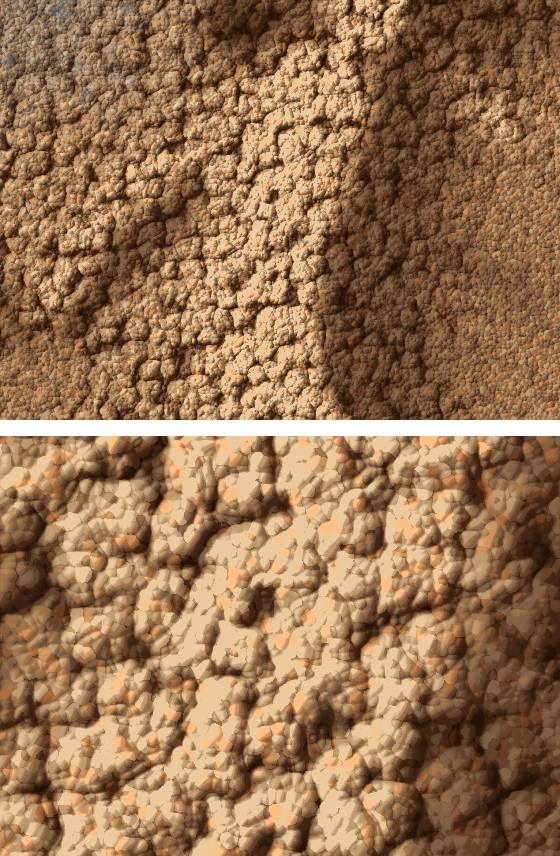
Top, the full canvas; bottom, a detail of the centre.
A Shadertoy shader for this texture:

```glsl
// Rough clumped sand under low sunlight from the upper left, with a shaded ridge.

const vec2 SUN_DIR = vec2(-0.85, 0.53);
const float CLUMP_FREQ = 23.0;
const float LUMP_FREQ = 50.0;
const float GRAIN_FREQ = 112.0;

float hash(vec2 p) {
    return fract(sin(dot(p, vec2(127.1, 311.7))) * 43758.5453);
}

float noise(vec2 p) {
    vec2 i = floor(p), f = fract(p);
    f = f * f * (3.0 - 2.0 * f);
    return mix(mix(hash(i), hash(i + vec2(1, 0)), f.x),
               mix(hash(i + vec2(0, 1)), hash(i + vec2(1, 1)), f.x), f.y);
}

float fbm(vec2 p) {
    float sum = 0.0, amp = 0.5;
    for (int i = 0; i < 4; i++) {
        sum += amp * noise(p);
        p = p * 2.03 + 17.3;
        amp *= 0.5;
    }
    return sum;
}

// Scattered rounded bumps: x = height, y = random id of the topmost bump
vec2 domes(vec2 p) {
    vec2 cell = floor(p), best = vec2(0.0);
    for (int y = -1; y <= 1; y++)
    for (int x = -1; x <= 1; x++) {
        vec2 c = cell + vec2(x, y);
        float id = hash(c);
        vec2 d = c + vec2(hash(c + 31.7), hash(c + 73.1)) - p;
        float radius = 0.58 + 0.3 * id;
        float h = 1.0 - dot(d, d) / (radius * radius);
        if (h > best.x) best = vec2(h, id);
    }
    return best;
}

// Uneven outlines for the clumps
vec2 warp(vec2 p) {
    return p + 0.014 * (vec2(noise(p * 42.0), noise(p * 42.0 + 9.4)) - 0.5);
}

float sandHeight(vec2 p, float rough) {
    vec2 q = warp(p);
    return rough * 0.55 / CLUMP_FREQ * domes(q * CLUMP_FREQ).x
         + (0.15 + 0.85 * rough) * 0.5 / LUMP_FREQ * domes(q * LUMP_FREQ + 5.2).x
         + 0.36 / GRAIN_FREQ * domes(p * GRAIN_FREQ).x;
}

// Soft stroke from a to b
float stroke(vec2 p, vec2 a, vec2 b, float width) {
    vec2 pa = p - a, ba = b - a;
    float d = length(pa - ba * clamp(dot(pa, ba) / dot(ba, ba), 0.0, 1.0)) / width;
    return exp(-d * d);
}

// Signed distance across the main ridge, positive on its shaded side
float ridgeSide(vec2 p) {
    float bend = p.y - 0.27;
    return p.x - 0.76 - 0.42 * bend * bend;
}

// Broad light and shade of the slopes
float slopeLight(vec2 p) {
    p += 0.11 * (vec2(fbm(p * 7.0), fbm(p * 7.0 + 40.0)) - 0.47);
    float side = ridgeSide(p);
    float crest = exp(-pow((side + 0.14) / 0.18, 2.0));
    float lit = 0.43 + 0.18 * crest;
    lit += 0.11 * stroke(p, vec2(0.40, 0.62), vec2(0.12, 0.28), 0.05);
    lit -= 0.21 * stroke(p, vec2(0.42, 0.51), vec2(0.17, 0.22), 0.055);
    lit -= 0.30 * stroke(p, vec2(0.54, 0.95), vec2(0.74, 0.96), 0.075);
    lit -= 0.15 * stroke(p, vec2(0.0, 0.27), vec2(0.03, 0.20), 0.05);
    float open = smoothstep(0.12, 0.46, side) * (1.0 - 0.75 * smoothstep(0.68, 0.98, p.y));
    float shaded = mix(0.235, 0.43, open);
    shaded += 0.12 * stroke(p, vec2(1.10, 0.84), vec2(1.20, 0.71), 0.05);
    shaded -= 0.09 * stroke(p, vec2(1.08, 0.40), vec2(1.24, 0.28), 0.06);
    return mix(lit, shaded, smoothstep(-0.03, 0.05, side));
}

// Sand colour for a given brightness
vec3 sandRamp(float t) {
    vec3 c = mix(vec3(0.14, 0.07, 0.035), vec3(0.26, 0.15, 0.08), smoothstep(0.03, 0.16, t));
    c = mix(c, vec3(0.39, 0.26, 0.16), smoothstep(0.18, 0.27, t));
    c = mix(c, vec3(0.50, 0.38, 0.28), smoothstep(0.30, 0.39, t));
    c = mix(c, vec3(0.62, 0.44, 0.27), smoothstep(0.41, 0.48, t));
    c = mix(c, vec3(0.74, 0.60, 0.44), smoothstep(0.50, 0.61, t));
    return mix(c, vec3(0.92, 0.79, 0.61), smoothstep(0.65, 0.80, t));
}

void mainImage(out vec4 fragColor, in vec2 fragCoord) {
    vec2 p = fragCoord / iResolution.y;

    // Where the sand is clumped, smooth or gravelly
    float patchy = 0.25 * (fbm(p * 9.0) - 0.47);
    float gravel = smoothstep(0.42, 0.0, length((p - vec2(0.05, 1.0)) * vec2(0.85, 1.0)) + patchy);
    float smoothSand = smoothstep(0.10, 0.42, ridgeSide(p) + patchy) * (1.0 - 0.7 * smoothstep(0.5, 0.75, p.y));
    smoothSand = max(smoothSand, stroke(p, vec2(0.02, 0.05), vec2(0.13, 0.1), 0.08));
    float rough = (1.0 - 0.8 * smoothSand) * (1.0 - 0.6 * gravel);

    // Facing to the sun and shadows cast between clumps
    float h = sandHeight(p, rough);
    float slope = (h - sandHeight(p + SUN_DIR * 0.003, rough)) / 0.003;
    float facing = slope / sqrt(1.0 + slope * slope);
    float block = 0.0;
    for (int i = 1; i <= 5; i++) {
        float reach = 0.008 * float(i);
        block = max(block, sandHeight(p + SUN_DIR * reach, rough) - h - 0.35 * reach);
    }
    float shadow = 1.0 - 0.5 * smoothstep(0.0, 0.014, block);

    // Brightness with grain speckle
    vec2 grain = domes(p * GRAIN_FREQ);
    float clump = domes(warp(p) * CLUMP_FREQ).x;
    float tone = 1.0 + 0.45 * facing + 0.5 * rough * (clump - 0.6) + 0.4 * (grain.y - 0.6);
    tone *= slopeLight(p) * shadow * 1.14;

    // Rusty grains, and grey pebbles in the gravel
    vec3 color = sandRamp(tone);
    color *= mix(vec3(1.0), vec3(1.08, 0.95, 0.84), smoothstep(0.75, 0.9, hash(vec2(grain.y, 3.0))));
    vec2 pebble = domes(p * 36.0 + 11.0);
    float stone = gravel * smoothstep(0.8, 0.84, pebble.y) * smoothstep(0.35, 0.55, pebble.x);
    vec3 grey = vec3(1.04, 1.0, 0.95) * dot(color, vec3(0.3, 0.59, 0.11));
    color = mix(color, grey, 0.45 * gravel);
    color = mix(color, 0.6 * grey + vec3(0.17, 0.17, 0.18), 0.8 * stone);
    fragColor = vec4(clamp(color, 0.0, 1.0), 1.0);
}
```
